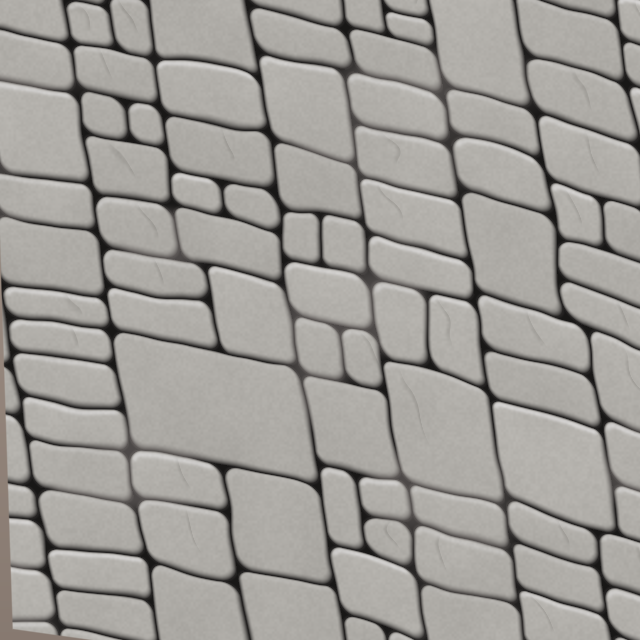
Write a three.js fragment shader that draws this texture.

```glsl
// A leaning wall of tightly packed, rounded grey stone blocks with dark joints.
varying vec2 vUv;

vec3 hash(vec2 p) {
  vec3 q = fract(p.xyx * vec3(0.1031, 0.1030, 0.0973));
  q += dot(q, q.yxz + 33.33);
  return fract((q.xxy + q.yzz) * q.zyx);
}

float noise(vec2 p) {
  vec2 cell = floor(p), f = fract(p);
  f = f * f * (3.0 - 2.0 * f);
  float below = mix(hash(cell).x, hash(cell + vec2(1.0, 0.0)).x, f.x);
  float above = mix(hash(cell + vec2(0.0, 1.0)).x, hash(cell + 1.0).x, f.x);
  return mix(below, above, f.y);
}

// Cuts a large block again and again; returns the stone around p as (low, high) corners.
vec4 findStone(vec2 p) {
  vec2 block = vec2(0.29, 0.31);
  float column = floor(p.x / block.x);
  float shift = 0.31 * hash(vec2(column + 17.0, 5.0)).x;
  vec2 low = vec2(column, floor((p.y - shift) / block.y)) * block + vec2(0.0, shift);
  vec2 high = low + block;
  for (int i = 0; i < 6; i++) {
    vec2 size = high - low;
    vec3 rnd = hash((low + high) * 97.0 + 41.0);
    bool cutX = size.x > (rnd.x < 0.8 ? 0.2 : 0.3) || (size.x > 0.1 && size.y < 0.2 && rnd.z < 0.08);
    bool cutY = size.y > mix(0.09, 0.21, rnd.y);
    if (cutX) {
      float edge = mix(low.x, high.x, 0.44 + 0.12 * rnd.y);
      if (p.x < edge) high.x = edge; else low.x = edge;
    } else if (cutY) {
      float edge = mix(low.y, high.y, 0.4 + 0.2 * rnd.x);
      if (p.y < edge) high.y = edge; else low.y = edge;
    } else break;
  }
  return vec4(low, high);
}

void main() {
  vec2 uv = vUv;

  // Shear and bend the courses, then make the joints a little uneven.
  vec2 p = vec2(uv.x + 0.15 * uv.y + 0.045, uv.y + 0.13 * uv.x + 0.1 * uv.x * uv.x);
  p += 0.016 * (vec2(noise(uv * 9.0 + 3.0), noise(uv * 9.0 + 50.0)) - 0.5);
  p += 0.005 * (vec2(noise(uv * 24.0 + 80.0), noise(uv * 24.0 + 120.0)) - 0.5);

  // Rounded box distance and its outward direction.
  vec4 stone = findStone(p);
  vec2 centre = 0.5 * (stone.xy + stone.zw);
  vec2 halfSize = 0.5 * (stone.zw - stone.xy) - 0.0004;
  vec3 rnd = hash(centre * 131.0 + 7.0);
  vec2 local = p - centre;
  float radius = min(0.016 + 0.009 * rnd.x, 0.8 * min(halfSize.x, halfSize.y));
  vec2 q = abs(local) - halfSize + radius;
  float dist = length(max(q, 0.0)) + min(max(q.x, q.y), 0.0) - radius;
  vec2 outward = sign(local) * max(q, 0.0) / max(length(max(q, 0.0)), 0.0001);
  float depth = max(-dist, 0.0);
  float facing = dot(outward, vec2(-0.35, 0.94));

  // Flat face with soft stains, fine grain and a faint top-to-bottom falloff.
  float stain = noise(uv * 14.0) - 0.5;
  float grain = 0.6 * noise(uv * 260.0) + 0.4 * noise(uv * 130.0) - 0.5;
  float tone = 0.025 * stain + 0.04 * grain + 0.02 * (rnd.y - 0.5) + 0.012 * local.y / halfSize.y;
  vec3 colour = vec3(0.69, 0.68, 0.66) + tone;

  // A faint curved crease on a few stones.
  float bend = local.x - halfSize.x * (rnd.x - 0.5) + 0.3 * local.y - 0.03 * (noise(p * 28.0) - 0.5);
  float reach = 1.0 - smoothstep(0.2, 0.7, abs(local.y / halfSize.y - 0.3));
  float crease = (smoothstep(-0.008, 0.0, bend) - smoothstep(0.0, 0.002, bend)) * reach;
  colour -= 0.06 * crease * step(0.75, rnd.z);

  // Cool light along the upper edges.
  float rim = (depth - 0.006) / 0.004;
  float lit = exp(-rim * rim) * smoothstep(0.4, 0.95, facing);
  colour += lit * (0.02 + 0.1 * rnd.y) * vec3(0.95, 0.98, 1.1);

  // Edges fall steeply into the joints, with wider shadows at the lower right.
  float width = mix(0.013, 0.0035, 0.5 + 0.5 * facing);
  float fall = 1.0 - min(depth / width, 1.0);
  float closed = smoothstep(0.6, 0.85, noise(uv * 8.0 + 20.0));
  float joint = 0.14 + 0.2 * closed - 0.05 * smoothstep(0.0, 0.004, dist);
  colour = mix(colour, joint * vec3(1.04, 0.99, 0.97), fall * fall);

  // Brown ground beyond the wall's left and bottom edges.
  float leftEdge = uv.x - 0.033 * (0.62 - uv.y);
  float bottomEdge = uv.y - 0.02 + 0.14 * uv.x;
  float inside = smoothstep(-0.0015, 0.0015, min(leftEdge, bottomEdge));
  vec3 ground = vec3(0.60, 0.54, 0.50) * (0.88 + 0.2 * uv.y);
  gl_FragColor = vec4(mix(ground, colour, inside), 1.0);
}
```
